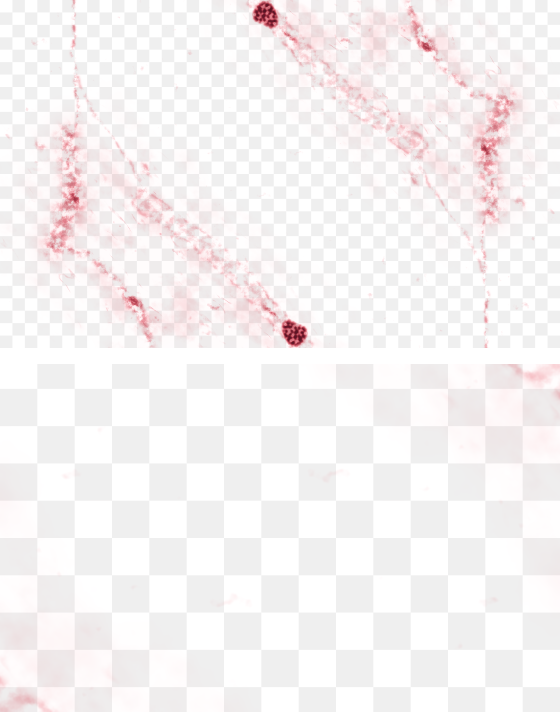
Top, the full canvas; bottom, a detail of the centre.
Give the GLSL for this texture, as a WebGL 2 fragment shader.

```glsl
#version 300 es
precision highp float;
// Rosy marble veins and dark clots, mirrored through the centre, over a pale checkerboard.

uniform vec2 u_resolution;
out vec4 outColor;

const vec2 FLOW_DIR = vec2(0.70, -0.714);
const vec2 CHECKS = vec2(45.0, 28.0);

vec2 gradientAt(vec2 cell) {
    vec3 h = fract(cell.xyx * vec3(0.1031, 0.1030, 0.0973));
    h += dot(h, h.yzx + 33.33);
    float angle = 6.28318 * fract((h.x + h.y) * h.z);
    return vec2(cos(angle), sin(angle));
}

float gradientNoise(vec2 p) {
    vec2 i = floor(p), f = fract(p);
    vec2 s = f * f * f * (f * (f * 6.0 - 15.0) + 10.0);
    vec2 e = vec2(1.0, 0.0);
    float low = mix(dot(gradientAt(i), f), dot(gradientAt(i + e), f - e), s.x);
    float high = mix(dot(gradientAt(i + e.yx), f - e.yx), dot(gradientAt(i + 1.0), f - 1.0), s.x);
    return mix(low, high, s.y);
}

float fbm(vec2 p) {
    float sum = 0.0, amplitude = 1.0;
    for (int i = 0; i < 4; i++) {
        sum += amplitude * gradientNoise(p);
        p = mat2(1.6, 1.2, -1.2, 1.6) * p + 7.3;
        amplitude *= 0.5;
    }
    return sum;
}

float segmentDistance(vec2 p, vec2 a, vec2 b) {
    vec2 ab = b - a;
    return length(p - a - ab * clamp(dot(p - a, ab) / dot(ab, ab), 0.0, 1.0));
}

float pathDistance(vec2 p, vec2 nodes[5]) {
    float d = 10.0;
    for (int i = 0; i < 4; i++) d = min(d, segmentDistance(p, nodes[i], nodes[i + 1]));
    return d;
}

float falloff(float d, float width) {
    return exp(-d * d / (width * width));
}

// Elongated spot lying along the flow direction
float spot(vec2 p, vec2 centre, vec2 radii) {
    vec2 q = p - centre;
    return falloff(length(vec2(dot(q, FLOW_DIR), dot(q, -FLOW_DIR.yx * vec2(1.0, -1.0))) / radii), 1.0);
}

// Pigment density of one half; the other half is its rotation
float pigment(vec2 p) {
    vec2 stem[5] = vec2[5](vec2(-0.588, 0.52), vec2(-0.594, 0.37), vec2(-0.585, 0.24), vec2(-0.576, 0.15), vec2(-0.60, 0.11));
    vec2 band[5] = vec2[5](vec2(-0.61, 0.11), vec2(-0.60, 0.0), vec2(-0.594, -0.065), vec2(-0.622, -0.14), vec2(-0.645, -0.21));
    vec2 tail[5] = vec2[5](vec2(-0.655, -0.21), vec2(-0.55, -0.225), vec2(-0.49, -0.285), vec2(-0.43, -0.36), vec2(-0.37, -0.48));
    vec2 branch[5] = vec2[5](vec2(-0.58, 0.27), vec2(-0.54, 0.175), vec2(-0.49, 0.12), vec2(-0.43, 0.03), vec2(-0.385, -0.06));
    vec2 sash[5] = vec2[5](vec2(-0.40, -0.07), vec2(-0.26, -0.17), vec2(-0.113, -0.295), vec2(-0.02, -0.40), vec2(0.07, -0.50));

    vec2 ragged = p + 0.012 * vec2(fbm(p * 13.0), fbm(p * 13.0 + 31.0));
    vec2 flow = vec2(dot(p, FLOW_DIR), dot(p, vec2(0.714, 0.70)));
    float coarse = fbm(p * 12.0 + 5.0);
    float fine = fbm(p * 48.0 + 17.0);
    float grain = smoothstep(-0.4, 0.65, fine + 0.4 * coarse);

    // Broad diagonal haze with streaky filaments
    vec2 reach = (flow + vec2(0.0, 0.45) + 0.06 * coarse) / vec2(0.46, 0.24);
    float haze = exp(-dot(reach * reach, reach * reach));
    float cloud = smoothstep(-0.25, 0.8, fbm(flow * vec2(7.0, 13.0) + 40.0) + 0.3 * fine);
    float ridge = 1.0 - smoothstep(0.0, 0.07, abs(fbm(flow * vec2(4.0, 11.0) + 9.0)));
    float density = haze * (0.012 + 0.11 * cloud + 0.20 * ridge * grain * smoothstep(0.0, 0.5, coarse));

    // Loose specks, denser within the haze
    float speck = smoothstep(0.62, 1.05, fbm(p * 25.0 + 63.0) + 0.35 * coarse);
    density += speck * (0.16 + 0.34 * haze);

    // Thin veins and wider bands
    float bandLine = pathDistance(ragged, band);
    float sashLine = pathDistance(ragged, sash);
    density += 0.55 * grain * falloff(pathDistance(ragged, stem), 0.005);
    density += 0.62 * grain * falloff(bandLine, 0.027) + 0.04 * falloff(bandLine, 0.065);
    density += 0.45 * grain * falloff(pathDistance(ragged, tail), 0.009);
    density += 0.26 * grain * falloff(pathDistance(ragged, branch), 0.005);
    density += 0.22 * grain * (falloff(sashLine, 0.022) + falloff(abs(sashLine - 0.025), 0.005));

    // Dark accents
    density += 0.85 * grain * spot(ragged, vec2(-0.595, -0.07), vec2(0.025, 0.018));
    density += 1.25 * grain * spot(ragged, vec2(-0.42, -0.38), vec2(0.046, 0.012));
    density += 1.0 * grain * spot(ragged, vec2(-0.025, -0.40), vec2(0.022, 0.007));
    density += 0.5 * grain * spot(ragged, vec2(-0.385, 0.01), vec2(0.018, 0.008));
    density += 0.4 * grain * spot(ragged, vec2(-0.69, 0.08), vec2(0.016, 0.009));
    float clot = smoothstep(0.3, 0.65, spot(ragged, vec2(0.042, -0.454), vec2(0.042, 0.033)));
    float clumps = smoothstep(-0.35, 0.3, gradientNoise(p * 95.0));
    return density + clot * mix(0.65, 2.4, clumps);
}

// Checkerboard with edges softened over one pixel
float checker(vec2 uv) {
    vec2 cell = vec2(uv.x, 1.0 - uv.y) * CHECKS + 0.5;
    vec2 wave = abs(fract(cell * 0.5) * 2.0 - 1.0) - 0.5;
    vec2 side = clamp(wave * u_resolution / CHECKS, -0.5, 0.5);
    return 0.5 + 2.0 * side.x * side.y;
}

void main() {
    vec2 p = (gl_FragCoord.xy - 0.5 * u_resolution) / u_resolution.y;
    vec3 paper = mix(vec3(0.937), vec3(1.0), checker(gl_FragCoord.xy / u_resolution));
    float d = min(pigment(p) + pigment(-p), 2.6);
    vec3 absorption = d * vec3(0.10 + 0.12 * d, 1.0, 0.92 - 0.06 * d);
    outColor = vec4(paper * exp(-absorption), 1.0);
}
```
